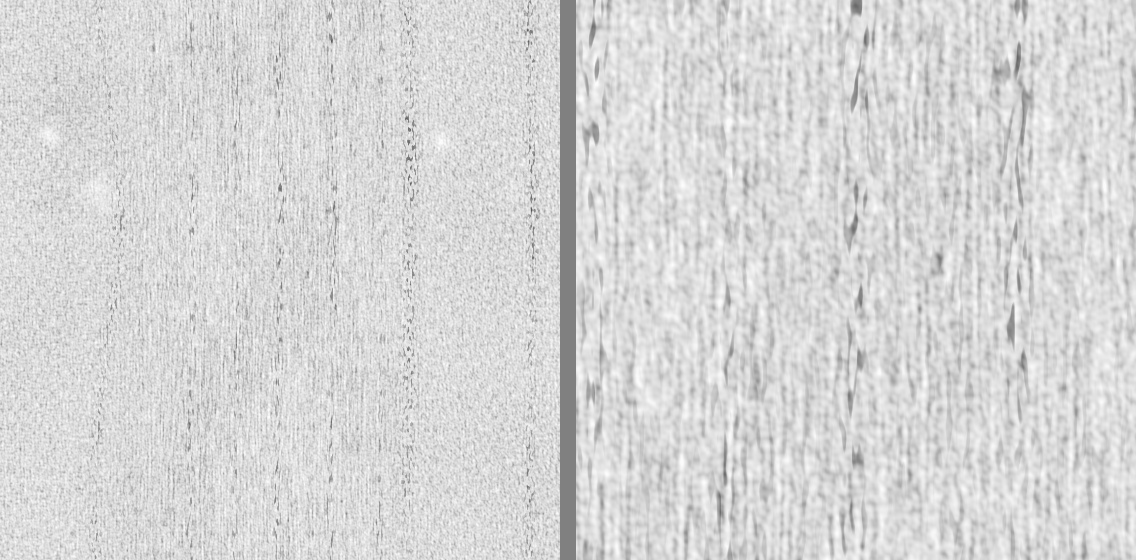
Left, the full canvas; right, a detail of the centre.
Give the GLSL for this texture, as a three.js fragment shader.

```glsl
// Pale whitewashed wood: broken vertical threads in the middle, a woven fleck
// on both sides, wandering columns of dark pores and a few soft white patches.
// Stretched gradient noise is summed, then mapped to a skewed range of greys.

varying vec2 vUv;

const float TAU = 6.28318;
const float MID_GREY = 0.866;
const float LIGHT_SPREAD = 0.041;
const float DARK_SPREAD = 0.050;
const float PORE_DEPTH = 0.42;
const float THREAD_COUNT = 146.0;

// Unit gradient for a lattice cell
vec2 cellGradient(vec2 cell) {
  vec3 h = fract(vec3(cell.xyx) * vec3(0.1031, 0.1030, 0.0973));
  h += dot(h, h.yzx + 33.33);
  float angle = TAU * fract((h.x + h.y) * h.z);
  return vec2(cos(angle), sin(angle));
}

// Gradient noise, roughly -1 to 1
float gradientNoise(vec2 p) {
  vec2 cell = floor(p);
  vec2 f = p - cell;
  vec2 blend = f * f * f * (f * (f * 6.0 - 15.0) + 10.0);
  float a = dot(cellGradient(cell), f);
  float b = dot(cellGradient(cell + vec2(1.0, 0.0)), f - vec2(1.0, 0.0));
  float c = dot(cellGradient(cell + vec2(0.0, 1.0)), f - vec2(0.0, 1.0));
  float d = dot(cellGradient(cell + 1.0), f - 1.0);
  return 1.4 * mix(mix(a, b, blend.x), mix(c, d, blend.x), blend.y);
}

// Noise with its own frequency, sideways shear and seed
float fibre(vec2 p, vec2 frequency, float shear, float seed) {
  return gradientNoise((p + vec2(shear * p.y, 0.0)) * frequency + seed);
}

// Evenly spaced vertical threads that drift and break up along their length
float threads(vec2 p, float count) {
  float drift = 0.7 * fibre(p, vec2(45.0, 5.0), 0.0, 17.0);
  float breaks = 0.6 + 1.2 * fibre(p, vec2(0.7 * count, 24.0), 0.0, 29.0);
  return cos(TAU * (p.x * count + drift)) * clamp(breaks, 0.0, 1.2);
}

// Soft round patch with a ragged outline
float patchGlow(vec2 p, vec2 centre, float radius) {
  vec2 ragged = vec2(fibre(p, vec2(22.0), 0.0, 61.0), fibre(p, vec2(22.0), 0.0, 87.0));
  vec2 d = (p - centre) / radius + 0.5 * ragged;
  return exp(-dot(d, d));
}

// Vertical column of pores that sways and fades along its length
float poreBand(vec2 p, float centre, float width, float sway, float strength) {
  float bend = sway * sin(TAU * p.y - 2.3) + 0.25 * width * fibre(p, vec2(3.0, 14.0), 0.0, centre * 70.0);
  float d = (p.x - centre - bend) / width;
  float fade = 0.65 + 0.8 * gradientNoise(vec2(centre * 91.0, p.y * 7.0));
  return strength * exp(-d * d) * clamp(fade, 0.2, 1.0);
}

float poreDensity(vec2 p) {
  float density = poreBand(p, 0.190, 0.010, 0.022, 0.75);
  density += poreBand(p, 0.342, 0.007, 0.003, 0.75);
  density += poreBand(p, 0.422, 0.006, 0.003, 0.75);
  density += poreBand(p, 0.498, 0.007, 0.004, 0.85);
  density += poreBand(p, 0.593, 0.007, 0.003, 0.70);
  density += poreBand(p, 0.682, 0.006, 0.004, 0.50);
  density += poreBand(p, 0.730, 0.013, 0.002, 0.95);
  density += poreBand(p, 0.948, 0.010, 0.003, 0.85);
  return density;
}

void main() {
  // Slight sway keeps the fibres from running perfectly straight
  vec2 p = vUv;
  p.x += 0.003 * fibre(vUv, vec2(5.0, 3.0), 0.0, 11.0);
  p.x += 0.0004 * fibre(vUv, vec2(30.0, 24.0), 0.0, 23.0);

  // Straight grain fills the middle and thins out towards the woven sides
  float edge = 0.08 * fibre(vUv, vec2(9.0, 2.0), 0.0, 5.0);
  float middle = smoothstep(0.05, 0.38, p.x + edge) * (1.0 - smoothstep(0.60, 0.80, p.x + edge));
  float rightSide = smoothstep(0.68, 0.76, p.x);

  // Fine detail
  float fleck = fibre(p, vec2(223.0, 139.0), 0.06, 31.0);
  float grit = fibre(p, vec2(271.0, 233.0), 0.17, 47.0);
  float grain = fibre(p, vec2(211.0, 17.0), 0.0, 71.0);
  float shortGrain = fibre(p, vec2(227.0, 53.0), 0.02, 93.0);
  float weave = fibre(p, vec2(101.0, 207.0), -0.12, 113.0);
  float slant = fibre(p, vec2(203.0, 127.0), 0.45, 131.0);
  float thread = threads(p, THREAD_COUNT);

  // Broad tone
  float streak = fibre(p, vec2(42.0, 2.5), 0.0, 151.0);
  float cloud = fibre(vUv, vec2(5.0, 4.0), 0.0, 173.0);

  float sideDetail = mix(1.3 * weave, 1.3 * slant, rightSide) + 1.5 * shortGrain + 0.25 * thread;
  float middleDetail = 1.4 * grain + 1.2 * shortGrain + 0.75 * thread;
  float detail = 1.3 * fleck + 1.5 * grit + mix(sideDetail, middleDetail, middle);
  detail += 0.4 * streak * (0.4 + 0.6 * middle) + 0.35 * cloud;

  // White patches wash the detail out; a dull smudge lies below the left one
  float glow = 1.2 * patchGlow(vUv, vec2(0.090, 0.755), 0.016);
  glow += 0.75 * patchGlow(vUv, vec2(0.180, 0.655), 0.026);
  glow += patchGlow(vUv, vec2(0.790, 0.745), 0.020);
  glow += 0.35 * patchGlow(vUv, vec2(0.915, 0.655), 0.022);
  float smudge = patchGlow(vUv, vec2(0.085, 0.645), 0.035);
  smudge += 0.7 * patchGlow(vUv, vec2(0.130, 0.810), 0.070);
  detail = detail * (1.0 - 0.5 * min(glow, 1.0)) - 0.6 * smudge;

  // Lights are compressed, darks drawn out
  float dark = max(-detail, 0.0);
  float grey = MID_GREY + LIGHT_SPREAD * max(detail, 0.0);
  grey -= DARK_SPREAD * dark + 0.010 * dark * dark;
  grey += 0.09 * glow;

  // Dark pores: long thin dashes in the middle, short ones at the sides
  float longDash = fibre(p, vec2(257.0, 52.0), 0.0, 191.0);
  float shortDash = fibre(p, vec2(247.0, 97.0), 0.0, 207.0);
  float dash = smoothstep(0.10, 0.50, mix(shortDash, longDash, step(0.25, p.x) * step(p.x, 0.705)));
  float scattered = 0.06 + middle * clamp(0.09 - 0.2 * streak, 0.03, 0.22);
  grey -= PORE_DEPTH * dash * min(poreDensity(vUv) + scattered, 1.0);

  gl_FragColor = vec4(vec3(clamp(grey, 0.16, 0.985)), 1.0);
}
```
